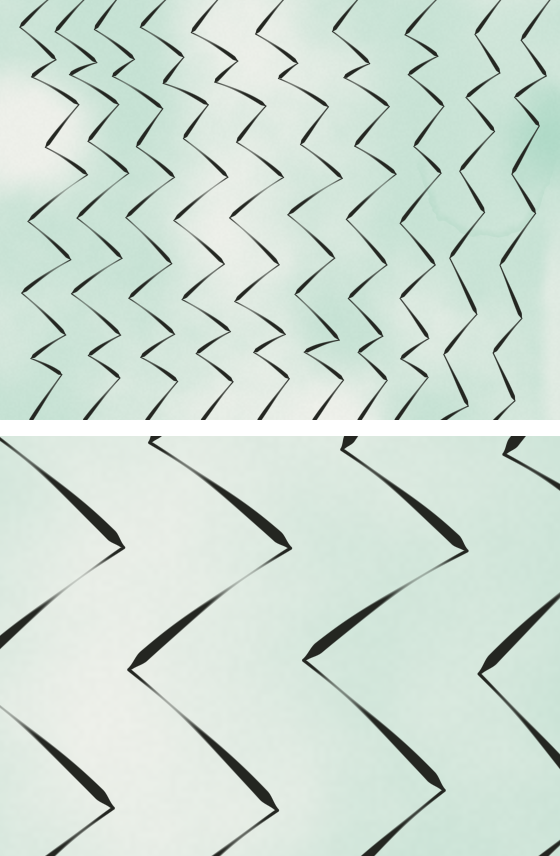
Top, the full canvas; bottom, a detail of the centre.
This pattern is drawn by a Shadertoy shader. Its source:

```glsl
// Ten hand-inked zigzag strokes running down a pale mint watercolour wash.
// Each stroke follows shared row heights and sway, then leans and jitters on its own;
// every segment swells from a thin start to a heavy end. The wash is layered noise.

#define LINES 10
#define ROWS 14
#define SPACING 0.1233
#define FIRST_X 0.1146
#define LEAN 0.09
#define JITTER vec2(0.016, 0.022)
#define THIN 0.0013
#define SWELL 0.0034
#define BOW 0.05
#define INK vec3(0.14, 0.15, 0.13)
#define PAPER vec3(0.93, 0.938, 0.915)
#define MINT vec3(0.775, 0.885, 0.83)

const float TAU = 6.28319;

// Shared profiles, from top to bottom
const float rowHeight[ROWS] = float[ROWS](-0.01, 0.073, 0.142, 0.188, 0.255, 0.34, 0.417,
                                          0.521, 0.625, 0.707, 0.799, 0.845, 0.899, 1.01);
const float rowSway[ROWS] = float[ROWS](-0.021, -0.087, 0.0, -0.049, 0.056, -0.01, 0.078,
                                        -0.043, 0.056, -0.043, 0.052, -0.017, 0.056, -0.021);

float hash(vec2 p) {
    vec3 q = fract(vec3(p.xyx) * 0.1031);
    q += dot(q, q.yzx + 33.33);
    return fract((q.x + q.y) * q.z);
}

float noise(vec2 p) {
    vec2 i = floor(p), f = fract(p);
    f = f * f * (3.0 - 2.0 * f);
    return mix(mix(hash(i), hash(i + vec2(1, 0)), f.x),
               mix(hash(i + vec2(0, 1)), hash(i + vec2(1, 1)), f.x), f.y);
}

float fbm(vec2 p) {
    float sum = 0.0, amp = 0.5;
    for (int i = 0; i < 4; i++) {
        sum += amp * noise(p);
        p = mat2(0.8, 0.6, -0.6, 0.8) * p * 2.05 + 7.3;
        amp *= 0.5;
    }
    return sum / 0.9375;
}

// Corner of a stroke; y runs downwards
vec2 corner(int line, int row) {
    float i = float(line);
    float calm = smoothstep(5.0, 8.0, i);
    float side = row % 2 == 0 ? 1.0 : -1.0;
    float y = rowHeight[row] * (1.0 + 0.2 * step(7.5, i));
    float x = FIRST_X + SPACING * i - 0.0225 * sin(TAU * i / 10.0);
    x += mix(rowSway[row] * 1.1, side * 0.034, calm);
    x += LEAN * sin(TAU * (i - 1.0) / 10.0) * (y - 0.5);
    vec2 id = vec2(i * 3.0 + 1.0, float(row) * 5.0 + 2.0);
    vec2 shake = (vec2(hash(id), hash(id + 41.0)) - 0.5) * JITTER;
    if (row == 0 || row == ROWS - 1) shake.y = 0.0;
    return vec2(x, y) + shake;
}

// Distance to a bowed pen stroke, heavier towards its lower end
float penStroke(vec2 p, vec2 a, vec2 b) {
    vec2 ab = b - a;
    float s = clamp(dot(p - a, ab) / dot(ab, ab), 0.0, 1.0);
    vec2 c = a + ab * s;
    c.y -= BOW * ab.x * ab.x / length(ab) * 4.0 * s * (1.0 - s);
    float swell = smoothstep(0.0, 0.8, s) * (1.0 - smoothstep(0.9, 1.0, s));
    return length(p - c) - THIN - SWELL * swell;
}

float zigzags(vec2 p) {
    float d = 1.0;
    for (int line = 0; line < LINES; line++) {
        vec2 a = corner(line, 0);
        for (int row = 1; row < ROWS; row++) {
            vec2 b = corner(line, row);
            d = min(d, penStroke(p, a, b));
            a = b;
        }
    }
    return d;
}

vec3 watercolour(vec2 p) {
    // Soft blotches, wetter towards the upper right
    float blotch = 0.65 * noise(p * 4.2 + 3.7) + 0.35 * fbm(p * 6.0 + 19.0);
    float wet = smoothstep(0.2, 0.78, blotch);
    wet = mix(wet, 0.9, 0.8 * exp(-dot(p - vec2(1.15, 0.28), p - vec2(1.15, 0.28)) * 14.0));
    wet *= 1.0 - 0.6 * smoothstep(1.29, 1.34, p.x + 0.04 * fbm(p * 9.0)) * smoothstep(0.4, 0.7, p.y);
    vec3 col = mix(PAPER, MINT, wet);

    // Pooled wash with a ragged drying edge
    float ragged = 0.07 * (fbm(p * 13.0) - 0.5);
    float pool = length(p - vec2(1.16, 0.38)) - 0.17 + ragged;
    float rim = smoothstep(-0.022, 0.0, pool) * (1.0 - smoothstep(0.0, 0.004, pool));
    col -= vec3(0.04, 0.018, 0.027) * rim * smoothstep(0.3, 0.5, p.y);
    float deep = 1.0 - smoothstep(0.02, 0.19, length(p - vec2(1.31, 0.33)) + ragged);
    col = mix(col, vec3(0.65, 0.84, 0.76), 0.75 * deep);

    // Paper grain
    return col + 0.012 * (noise(p * 220.0) - 0.5);
}

void mainImage(out vec4 fragColor, in vec2 fragCoord) {
    float pixel = 1.0 / iResolution.y;
    vec2 p = vec2(fragCoord.x, iResolution.y - fragCoord.y) * pixel;
    float ink = smoothstep(0.75, -0.75, zigzags(p) / pixel);
    fragColor = vec4(mix(watercolour(p), INK, ink), 1.0);
}
```
